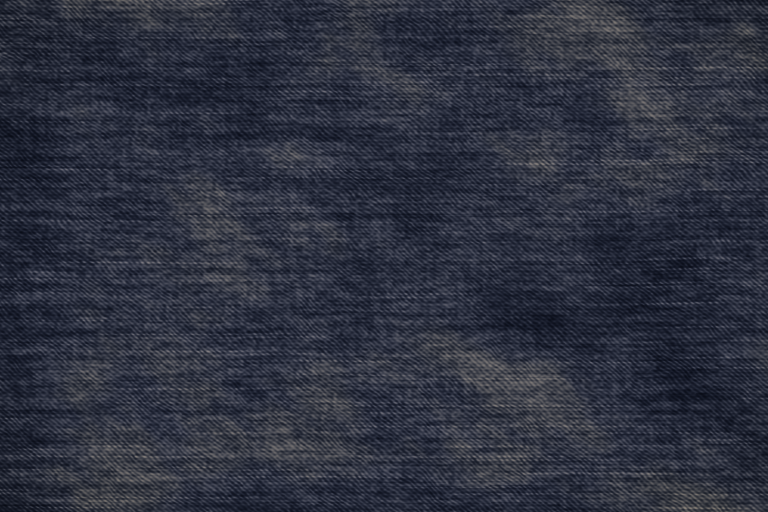
Give the GLSL for this texture, as a Shadertoy shader.

```glsl
const vec3 INDIGO = vec3(0.165, 0.184, 0.247);       // median cloth colour
const vec3 TONE_SPREAD = vec3(0.42, 0.37, 0.28);     // log contrast per channel
const vec3 WORN_TINT = vec3(1.06, 1.03, 0.94);       // warm cast of faded areas
const float ROWS = 150.0;                    // weft threads per canvas height
const vec2 TWILL = vec2(88.0, 106.0);        // diagonal ribs per canvas height
const float RIB_GAIN = 0.72;
const float ROW_GAIN = 0.28;
const float FADE_GAIN = 4.9;
const float STREAK_GAIN = 1.2;
const float SLUB_GAIN = 1.4;
const float DASH_GAIN = 1.3;
const float GRAIN_GAIN = 2.0;
const float VIGNETTE = 1.0;
const float HIGHLIGHT_ROLLOFF = 0.09;
const float TAU = 6.2831853;

float hash(vec2 p) {
    return fract(sin(dot(p, vec2(127.1, 311.7))) * 43758.5453);
}

float noise(vec2 p) {
    vec2 cell = floor(p);
    vec2 f = fract(p);
    f = f * f * (3.0 - 2.0 * f);
    float low = mix(hash(cell), hash(cell + vec2(1.0, 0.0)), f.x);
    float high = mix(hash(cell + vec2(0.0, 1.0)), hash(cell + 1.0), f.x);
    return mix(low, high, f.y);
}

float fbm(vec2 p) {
    float sum = 0.0, weight = 0.5, total = 0.0;
    for (int i = 0; i < 5; i++) {
        sum += weight * noise(p);
        total += weight;
        p = mat2(1.8, 0.4, -0.4, 1.8) * p + 13.7;
        weight *= 0.68;
    }
    return sum / total;
}

void mainImage(out vec4 fragColor, in vec2 fragCoord) {
    vec2 uv = fragCoord / iResolution.y;
    vec2 centred = fragCoord / iResolution.xy - 0.5;

    // Faded mottled blotches, leaning along the falling diagonal
    vec2 drift = vec2(uv.x - 0.1 * uv.y, uv.y + 0.3 * uv.x);
    float fade = fbm(drift * vec2(3.6, 5.2) + 4.3);

    // Weft threads: each row has its own slow and quick changes of tone
    float y = uv.y * ROWS + 0.8 * noise(uv * vec2(5.0, 3.0));
    float row = floor(y);
    float thread = -cos(TAU * fract(y));
    float streak = noise(vec2(uv.x * 2.5 + 9.0 * hash(vec2(row, 3.0)), y * 0.6)) - 0.5;
    float slub = noise(vec2(uv.x * 24.0, y + 71.0)) - 0.5;

    // Diagonal ribs, falling to the right, slightly unsteady
    float wobble = 1.1 * noise(uv * vec2(16.0, 22.0)) + 0.35 * noise(uv * 75.0);
    float rib = cos(TAU * (dot(uv, TWILL) + wobble));
    float ribStrength = RIB_GAIN * (0.65 + 0.7 * noise(uv * vec2(30.0, 45.0) + 8.0));

    // Sparse pale threads broken into dashes by the ribs
    float lane = noise(vec2(uv.x * 4.0 + 40.0 * hash(vec2(row, 9.0)), row * 7.0));
    float dash = smoothstep(0.72, 0.95, lane) * (0.5 + 0.5 * thread) * (0.6 + 0.4 * rib);

    float grain = noise(uv * vec2(165.0, 230.0) + 17.0) - 0.5;
    float tone = FADE_GAIN * (fade - 0.5) + ribStrength * rib + ROW_GAIN * thread
        + STREAK_GAIN * streak + SLUB_GAIN * slub
        + DASH_GAIN * dash + GRAIN_GAIN * grain;

    // Dim edges and soften the brightest stitches
    float edge = dot(centred, centred);
    tone -= VIGNETTE * (edge - 0.13);
    tone -= HIGHLIGHT_ROLLOFF * pow(max(tone, 0.0), 2.0);

    // Exponential dye response with a warm cast where worn or near the border
    vec3 colour = INDIGO * exp(tone * TONE_SPREAD);
    float warmth = smoothstep(0.48, 0.70, fade) + 0.7 * smoothstep(0.2, 0.5, edge);
    colour *= mix(vec3(1.0), WORN_TINT, warmth);
    fragColor = vec4(clamp(colour, 0.0, 1.0), 1.0);
}
```
